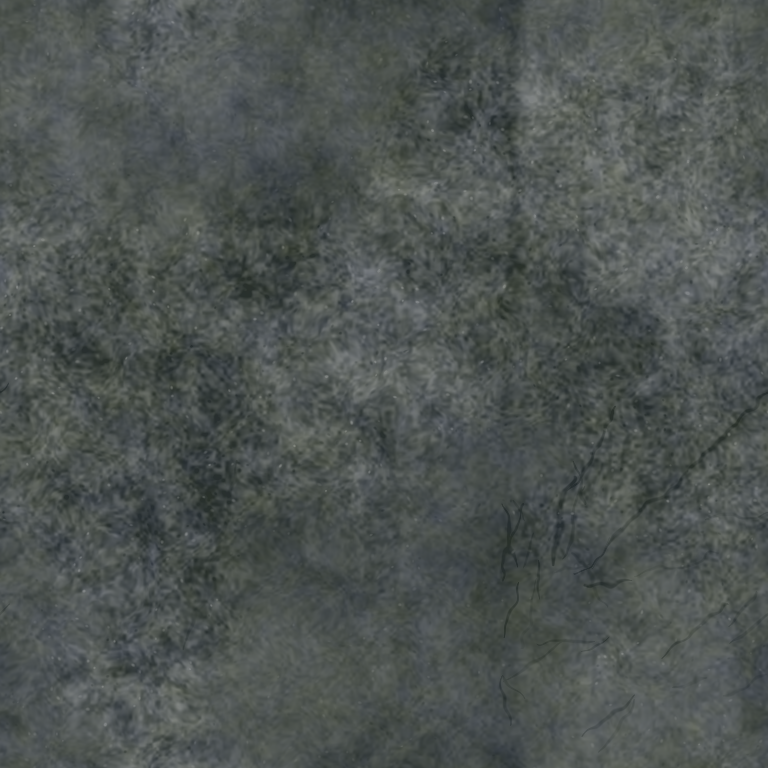
Give the GLSL for this texture, as a WebGL 1 fragment shader.

```glsl
precision highp float;
// Weathered dark slate plaster: soft clouds, damp stains, hairline cracks and fine grit, tiling.
uniform vec2 u_resolution;

float hash(vec2 p) {
  return fract(sin(dot(p, vec2(127.1, 311.7))) * 43758.5453);
}

// Value noise that wraps after a whole number of cells per axis.
float noise(vec2 uv, vec2 period, float seed) {
  vec2 p = uv * period;
  vec2 cell = floor(p);
  vec2 f = p - cell;
  f = f * f * (3.0 - 2.0 * f);
  vec2 lo = mod(cell, period) + seed;
  vec2 hi = mod(cell + 1.0, period) + seed;
  float bottom = mix(hash(lo), hash(vec2(hi.x, lo.y)), f.x);
  float top = mix(hash(vec2(lo.x, hi.y)), hash(hi), f.x);
  return mix(bottom, top, f.y);
}

// Layered noise, centred on zero.
float fbm(vec2 uv, vec2 period, float seed) {
  float sum = 0.0;
  float weight = 0.5;
  for (int i = 0; i < 5; i++) {
    sum += weight * (noise(uv, period, seed) - 0.5);
    period *= 2.0;
    seed += 13.7;
    weight *= 0.5;
  }
  return sum;
}

vec2 wobble(vec2 uv, float period, float seed) {
  return vec2(noise(uv, vec2(period), seed), noise(uv, vec2(period), seed + 5.3)) - 0.5;
}

// Shortest offset between two points on the repeating tile.
vec2 wrapOffset(vec2 p, vec2 centre) {
  return fract(p - centre + 0.5) - 0.5;
}

float stain(vec2 p, vec2 centre, vec2 radius) {
  vec2 d = wrapOffset(p, centre) / radius;
  return exp(-dot(d, d));
}

// Line from centre - reach to centre + reach, thinning at both ends.
float crack(vec2 p, vec2 centre, vec2 reach, float width) {
  vec2 d = wrapOffset(p, centre);
  float along = clamp(dot(d, reach) / dot(reach, reach), -1.0, 1.0);
  float taper = width * (1.0 - 0.6 * along * along);
  return 1.0 - smoothstep(0.2 * taper, taper, length(d - reach * along));
}

// Short hairlines scattered around a centre.
float twigs(vec2 p, vec2 centre, vec2 spread, float lean, float seed) {
  float lines = 0.0;
  for (int i = 0; i < 14; i++) {
    vec2 id = vec2(float(i), seed);
    vec2 jitter = vec2(hash(id), hash(id + 7.1)) * 2.0 - 1.0;
    float angle = lean + 1.5 * (hash(id + 3.9) - 0.5);
    vec2 reach = mix(0.015, 0.05, hash(id + 9.4)) * vec2(cos(angle), sin(angle));
    float depth = mix(0.25, 0.75, hash(id + 1.7));
    lines = max(lines, depth * crack(p, centre + spread * jitter, reach, 0.0035));
  }
  return lines;
}

// Small mineral dots, at most one per grid cell.
float specks(vec2 uv, float count, float share, float seed) {
  vec2 p = uv * count;
  vec2 id = mod(floor(p), count) + seed;
  vec2 centre = 0.4 + 0.2 * vec2(hash(id), hash(id + 4.2));
  float radius = mix(0.25, 0.4, hash(id + 8.6));
  float spot = 1.0 - smoothstep(0.1 * radius, radius, length(fract(p) - centre));
  return spot * step(1.0 - share, hash(id + 2.8)) * hash(id + 6.1);
}

void main() {
  vec2 uv = gl_FragCoord.xy / u_resolution;
  vec2 soft = uv + 0.07 * wobble(uv, 7.0, 2.1) + 0.03 * wobble(uv, 26.0, 6.4);
  vec2 jagged = uv + 0.018 * wobble(uv, 18.0, 31.2) + 0.01 * wobble(uv, 64.0, 47.5);
  vec2 grain = uv + 0.012 * wobble(uv, 23.0, 15.6) + 0.003 * wobble(uv, 90.0, 77.4);

  // Clouds, ragged patches, mottling and faint vertical run-off
  float rough = smoothstep(-0.15, 0.15, fbm(grain, vec2(5.0), 63.8));
  float tone = 0.54 + 1.1 * fbm(soft, vec2(4.0), 11.3);
  tone += (0.6 + 0.6 * rough) * fbm(grain, vec2(32.0), 23.6);
  tone += 0.25 * fbm(grain, vec2(26.0, 7.0), 81.9);
  tone -= 0.25 * smoothstep(0.04, 0.16, fbm(grain, vec2(9.0), 37.4));

  // Damp stains and pale worn areas
  tone -= 0.45 * stain(soft, vec2(0.36, 0.72), vec2(0.06, 0.12));
  tone -= 0.25 * stain(soft, vec2(0.33, 0.38), vec2(0.08, 0.12));
  tone -= 0.25 * stain(soft, vec2(0.66, 0.25), vec2(0.06, 0.2));
  tone += 0.3 * stain(soft, vec2(0.86, 0.93), vec2(0.17, 0.12));
  tone += 0.28 * stain(soft, vec2(0.87, 0.16), vec2(0.15, 0.14));
  tone += 0.2 * stain(soft, vec2(0.07, 0.3), vec2(0.14, 0.2));
  tone += 0.4 * stain(grain, vec2(0.693, 0.86), vec2(0.016, 0.1));
  tone -= 0.6 * stain(grain, vec2(0.667, 0.72), vec2(0.012, 0.19));

  // Cracks
  float lines = 0.7 * crack(jagged, vec2(0.88, 0.375), vec2(0.13, 0.125), 0.005);
  lines = max(lines, crack(jagged, vec2(0.733, 0.32), vec2(0.007, 0.06), 0.008));
  lines = max(lines, 0.8 * crack(jagged, vec2(0.765, 0.41), vec2(0.03, 0.06), 0.005));
  lines = max(lines, 0.4 * crack(jagged, vec2(0.28, 0.28), vec2(0.035, 0.12), 0.006));
  lines = max(lines, twigs(jagged, vec2(0.86, 0.21), vec2(0.13, 0.16), 0.3, 5.0));
  lines = max(lines, twigs(jagged, vec2(0.71, 0.2), vec2(0.07, 0.2), 1.5, 19.0));
  tone -= 0.6 * lines;

  // Grit
  float grit = noise(grain, vec2(150.0), 52.7) + noise(grain, vec2(211.0), 44.1) - 1.0;
  tone += (0.3 + 0.4 * rough) * grit;
  tone += (0.4 + 0.6 * rough) * specks(grain, 110.0, 0.08, 71.3);
  tone -= (0.2 + 0.3 * rough) * specks(grain, 97.0, 0.12, 28.9);

  vec3 darkSlate = vec3(0.226, 0.253, 0.245);
  vec3 paleSlate = vec3(0.398, 0.418, 0.409);
  vec3 mossTint = vec3(0.010, 0.010, -0.040);
  vec3 colour = mix(darkSlate, paleSlate, clamp(tone, -0.4, 1.6));
  colour += mossTint * (fbm(soft, vec2(6.0), 93.1) + 1.5 * fbm(grain, vec2(40.0), 57.2));
  gl_FragColor = vec4(colour, 1.0);
}
```
